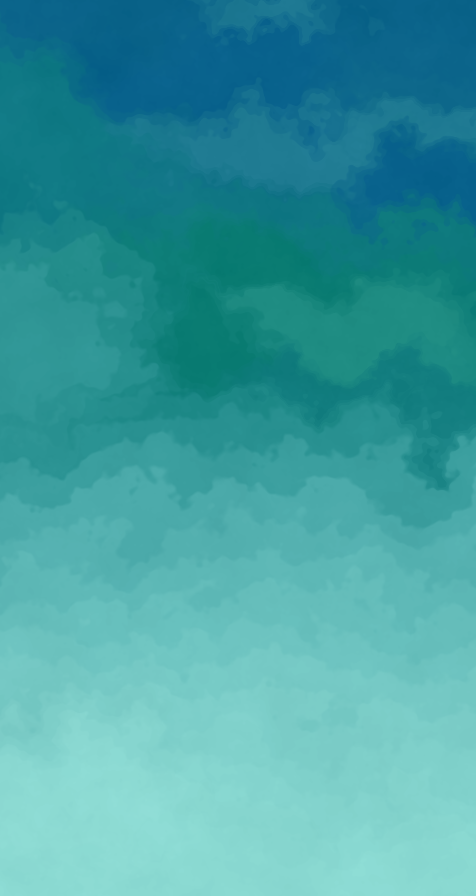
This background is drawn by a WebGL 1 fragment shader. Its source:

```glsl
precision highp float;
// Ragged watercolour wash: deep blue at the top, through green teal, to pale aqua.
uniform vec2 u_resolution;

float hash(vec2 p) {
  vec3 q = fract(vec3(p.xyx) * 0.1031);
  q += dot(q, q.yzx + 33.33);
  return fract((q.x + q.y) * q.z);
}

float valueNoise(vec2 p) {
  vec2 cell = floor(p);
  vec2 f = fract(p);
  f = f * f * (3.0 - 2.0 * f);
  float low = mix(hash(cell), hash(cell + vec2(1.0, 0.0)), f.x);
  float high = mix(hash(cell + vec2(0.0, 1.0)), hash(cell + vec2(1.0, 1.0)), f.x);
  return mix(low, high, f.y);
}

// Rough fractal noise centred on zero
float roughNoise(vec2 p) {
  float sum = 0.0;
  float weight = 0.5;
  for (int i = 0; i < 5; i++) {
    sum += weight * (valueNoise(p) - 0.5);
    p = mat2(1.6, 1.2, -1.2, 1.6) * p + 17.3;
    weight *= 0.68;
  }
  return sum;
}

// Smooth-edged terraces
float terrace(float value, float levels) {
  float scaled = value * levels;
  return (floor(scaled) + smoothstep(0.35, 0.65, fract(scaled))) / levels;
}

vec3 blend(vec3 below, vec3 next, float start, float end, float t) {
  return mix(below, next, clamp((t - start) / (end - start), 0.0, 1.0));
}

// Vertical wash, with depth running from 0 at the top to 1 at the bottom
vec3 wash(float depth) {
  vec3 c = vec3(0.04, 0.39, 0.54);
  c = blend(c, vec3(0.06, 0.42, 0.54), 0.03, 0.13, depth);
  c = blend(c, vec3(0.06, 0.46, 0.52), 0.13, 0.22, depth);
  c = blend(c, vec3(0.05, 0.49, 0.47), 0.22, 0.31, depth);
  c = blend(c, vec3(0.08, 0.51, 0.50), 0.31, 0.43, depth);
  c = blend(c, vec3(0.16, 0.57, 0.57), 0.43, 0.50, depth);
  c = blend(c, vec3(0.30, 0.67, 0.67), 0.50, 0.58, depth);
  c = blend(c, vec3(0.39, 0.74, 0.73), 0.58, 0.68, depth);
  c = blend(c, vec3(0.48, 0.80, 0.78), 0.68, 0.80, depth);
  return blend(c, vec3(0.54, 0.85, 0.82), 0.80, 0.95, depth);
}

// Elliptical pool of pigment, laid in a few translucent steps
vec3 pool(vec3 base, vec3 pigment, vec2 p, vec2 centre, vec2 radius, float strength) {
  float d = length((p - centre) / radius);
  float cover = 1.0 - smoothstep(0.5, 1.35, d);
  return mix(base, pigment, strength * terrace(cover, 3.0));
}

void main() {
  vec2 uv = gl_FragCoord.xy / u_resolution;
  vec2 p = gl_FragCoord.xy / u_resolution.y;

  // Tear the coordinates so that every boundary is ragged
  vec2 tear = vec2(roughNoise(p * 9.0), roughNoise(p * 9.0 + 41.7));
  vec2 q = vec2(uv.x, 1.0 - uv.y) + tear * vec2(0.24, 0.13);

  vec3 color = wash(terrace(q.y, 26.0));

  vec3 deepBlue = vec3(0.03, 0.38, 0.55);
  vec3 slateBlue = vec3(0.13, 0.49, 0.58);
  vec3 blueTeal = vec3(0.06, 0.48, 0.52);
  vec3 seaGreen = vec3(0.12, 0.55, 0.51);
  vec3 deepGreen = vec3(0.03, 0.48, 0.44);
  vec3 mistTeal = vec3(0.19, 0.59, 0.59);
  vec3 darkTeal = vec3(0.06, 0.48, 0.49);
  vec3 paleAqua = vec3(0.57, 0.87, 0.84);

  // Upper blues
  color = pool(color, blueTeal, q, vec2(0.06, 0.16), vec2(0.32, 0.11), 0.9);
  color = pool(color, deepBlue, q, vec2(0.50, 0.07), vec2(0.30, 0.06), 0.9);
  color = pool(color, slateBlue, q, vec2(0.58, 0.01), vec2(0.18, 0.03), 0.8);
  color = pool(color, slateBlue, q, vec2(0.60, 0.15), vec2(0.28, 0.05), 0.95);
  color = pool(color, slateBlue, q, vec2(0.93, 0.13), vec2(0.17, 0.03), 0.8);
  color = pool(color, deepBlue, q, vec2(0.93, 0.205), vec2(0.20, 0.05), 0.95);

  // Middle greens
  color = pool(color, mistTeal, q, vec2(0.04, 0.38), vec2(0.26, 0.12), 0.95);
  color = pool(color, seaGreen, q, vec2(0.78, 0.37), vec2(0.32, 0.06), 0.95);
  color = pool(color, deepGreen, q, vec2(0.56, 0.31), vec2(0.22, 0.04), 0.8);
  color = pool(color, deepGreen, q, vec2(0.43, 0.40), vec2(0.13, 0.05), 0.85);
  color = pool(color, darkTeal, q, vec2(0.68, 0.44), vec2(0.26, 0.025), 0.85);
  color = pool(color, darkTeal, q, vec2(0.95, 0.47), vec2(0.18, 0.045), 0.8);

  // Pale light at the lower left
  color = pool(color, paleAqua, q, vec2(0.12, 0.90), vec2(0.32, 0.09), 0.6);

  // Faint mottling of the pigment
  color += 0.035 * terrace(roughNoise(p * 15.0 + 8.1), 7.0);
  gl_FragColor = vec4(clamp(color, 0.0, 1.0), 1.0);
}
```
